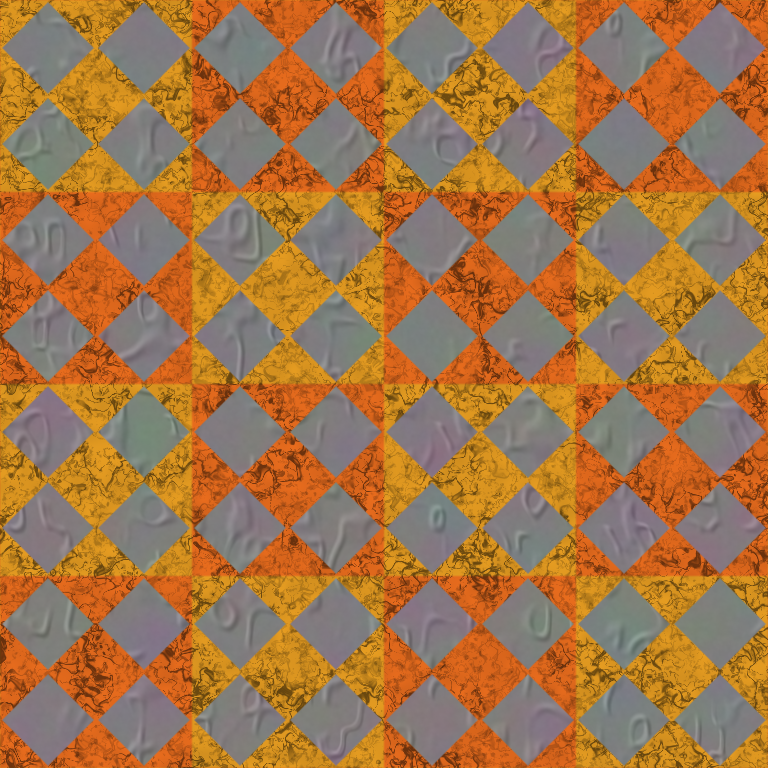
Write a three.js fragment shader that draws this pattern.

```glsl
// Checkerboard of cracked ochre and orange panels, each holding four embossed grey diamonds.
#define PANELS 4.0
#define DIAMONDS_PER_PANEL 2.0
#define DIAMOND_HALF 0.477
#define EDGE_SOFT 0.0013
#define OCHRE vec3(0.86, 0.585, 0.125)
#define ORANGE vec3(0.87, 0.405, 0.11)
#define GREY vec3(0.495, 0.49, 0.495)
#define CRACK_SCALE 42.0
#define CRACK_DEPTH 0.52
#define EMBOSS_SCALE 38.0
#define EMBOSS_DEPTH 0.09
#define TINT_AMOUNT 0.12

varying vec2 vUv;

float hash(vec2 p) {
  vec3 q = fract(vec3(p.xyx) * 0.1031);
  q += dot(q, q.yzx + 33.33);
  return fract((q.x + q.y) * q.z);
}

float noise(vec2 p) {
  vec2 i = floor(p);
  vec2 f = fract(p);
  f = f * f * (3.0 - 2.0 * f);
  float low = mix(hash(i), hash(i + vec2(1.0, 0.0)), f.x);
  float high = mix(hash(i + vec2(0.0, 1.0)), hash(i + vec2(1.0, 1.0)), f.x);
  return mix(low, high, f.y);
}

float fbm(vec2 p) {
  float sum = 0.0;
  float amp = 0.5;
  for (int i = 0; i < 4; i++) {
    sum += amp * noise(p);
    p = mat2(1.6, 1.2, -1.2, 1.6) * p + 17.3;
    amp *= 0.5;
  }
  return sum / 0.9375;
}

// Thin ragged lines along the mid level of warped noise.
float veins(vec2 p, float width) {
  p += 0.9 * vec2(noise(p * 1.7 + 5.0), noise(p * 1.7 + 41.0));
  return 1.0 - smoothstep(0.0, width, abs(fbm(p) - 0.5));
}

// Cracks of uneven strength plus fine dark pitting; 0 is clean, 1 is darkest.
float crackle(vec2 uv) {
  vec2 p = uv * CRACK_SCALE + 60.0;
  float strength = 0.35 + 0.65 * smoothstep(0.3, 0.65, noise(p * 0.55 + 9.0));
  float cracks = max(veins(p, 0.06), 0.65 * veins(p * 1.9 + 80.0, 0.06));
  float pits = smoothstep(0.53, 0.8, fbm(p * 4.0 + 150.0));
  return clamp(cracks * strength + 0.4 * pits, 0.0, 1.0);
}

// Height of short curved strokes pressed into a diamond.
float strokeHeight(vec2 p) {
  p += 0.8 * vec2(noise(p * 0.5 + 3.0), noise(p * 0.5 + 27.0));
  float ridge = 1.0 - smoothstep(0.0, 0.2, abs(noise(p * vec2(1.3, 0.8)) - 0.5));
  return ridge * smoothstep(0.35, 0.7, noise(p * 0.7 + 50.0));
}

vec3 panelColour(vec2 uv) {
  vec2 wave = sin(3.14159 * uv * PANELS) / (3.14159 * PANELS * EDGE_SOFT);
  wave = clamp(wave, -1.0, 1.0);
  vec3 base = mix(OCHRE, ORANGE, 0.5 + 0.5 * wave.x * wave.y);
  base *= 0.95 + 0.1 * noise(uv * 60.0);
  return base * (1.0 - CRACK_DEPTH * crackle(uv));
}

vec3 diamondColour(vec2 uv, vec2 id) {
  vec2 shift = 40.0 * vec2(hash(id + 7.0), hash(id + 31.0));
  vec2 p = uv * EMBOSS_SCALE + shift;
  float relief = strokeHeight(p + vec2(0.1, -0.1)) - strokeHeight(p - vec2(0.1, -0.1));

  // Slow drift between green, violet and blue greys.
  float green = fbm(uv * 14.0 + shift) - 0.5 + 0.3 * (hash(id + 90.0) - 0.5);
  float blue = fbm(uv * 14.0 + shift + 70.0) - 0.5;
  vec3 tint = vec3(-0.7 * green - 0.4 * blue, 0.8 * green, 0.6 * blue - 0.4 * green);

  float grain = 0.025 * (fbm(uv * 160.0) - 0.5);
  return GREY + TINT_AMOUNT * tint + EMBOSS_DEPTH * relief + grain;
}

void main() {
  float count = PANELS * DIAMONDS_PER_PANEL;
  vec2 grid = vUv * count;
  vec2 local = abs(fract(grid) - 0.5);

  // Signed distance to the diamond edge, in canvas units.
  float dist = (local.x + local.y - DIAMOND_HALF) * 0.7071 / count;
  float inside = 1.0 - smoothstep(-EDGE_SOFT, EDGE_SOFT, dist);

  vec3 colour = mix(panelColour(vUv), diamondColour(vUv, floor(grid)), inside);
  gl_FragColor = vec4(colour, 1.0);
}
```
